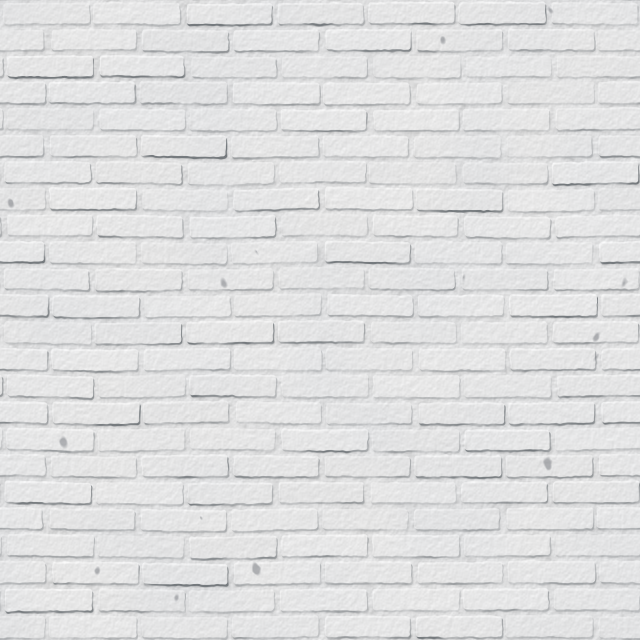
Reproduce this texture procedurally as a Shadertoy shader.

```glsl
// White painted brick wall: running-bond courses of rounded, ragged bricks.
// Each brick casts a thin broken shadow down and to the right; wrapped value
// noise gives the paint its grain, so the wall tiles without a seam.

const float COLUMNS = 7.0;               // bricks across
const float ROWS = 24.0;                 // courses down
const float BRICK_LENGTH = ROWS / COLUMNS; // all lengths are in course heights
const vec2 HALF_SIZE = vec2(1.635, 0.405);
const vec2 BRICK_CENTER = vec2(0.0, 0.035);
const float CORNER_RADIUS = 0.11;
const float EDGE_SOFTNESS = 0.025;
const float EDGE_RAGGEDNESS = 0.075;
const float COURSE_WAVE = 0.12;
const vec2 SHADOW_OFFSET = vec2(0.04, -0.075);
const vec2 TO_LIGHT = vec2(-0.035, 0.06);
const float GRAIN_CONTRAST = 0.085;
const float LIP_LIGHT = 0.035;
const float STAIN_CHANCE = 0.035;
const vec3 PAINT = vec3(0.896, 0.897, 0.899);
const vec3 MORTAR = vec3(0.888, 0.890, 0.893);
const vec3 SHADOW = vec3(0.44, 0.46, 0.475);
const vec3 STAIN = vec3(0.52, 0.53, 0.55);

float hash(vec2 p) {
    vec3 h = fract(p.xyx * 0.1031);
    h += dot(h, h.yzx + 33.33);
    return fract((h.x + h.y) * h.z);
}

// Value noise whose period is the whole wall, so it wraps.
float noise(vec2 q, float frequency) {
    vec2 p = q * frequency;
    float period = ROWS * frequency;
    vec2 i = floor(p);
    vec2 f = fract(p);
    f = f * f * (3.0 - 2.0 * f);
    vec2 a = mod(i, period);
    vec2 b = mod(i + 1.0, period);
    vec2 salt = vec2(frequency * 7.0, 3.0);
    return mix(mix(hash(a + salt), hash(vec2(b.x, a.y) + salt), f.x),
               mix(hash(vec2(a.x, b.y) + salt), hash(b + salt), f.x), f.y);
}

float grain(vec2 q) {
    return 0.6 * noise(q, 8.0) + 0.5 * noise(q, 4.0) + 0.35 * noise(q, 14.0);
}

float roundedBox(vec2 p, vec2 halfSize) {
    vec2 d = abs(p) - halfSize + CORNER_RADIUS;
    return length(max(d, 0.0)) + min(max(d.x, d.y), 0.0) - CORNER_RADIUS;
}

float coverage(float d, float softness) {
    return 1.0 - smoothstep(-softness, softness, d);
}

// Rare small scuffs and pits, at most one in each square of the wall.
float stains(vec2 q, float ragged) {
    vec2 cell = mod(floor(q), ROWS);
    float chosen = step(hash(cell + 71.0), STAIN_CHANCE);
    vec2 center = 0.35 + 0.3 * vec2(hash(cell + 13.0), hash(cell + 29.0));
    vec2 p = fract(q) - center;
    p.x += p.y * (hash(cell + 41.0) - 0.5);
    float radius = mix(0.05, 0.17, hash(cell + 53.0));
    float d = length(p * vec2(1.3, 0.8)) - radius + ragged * 2.5;
    return chosen * coverage(d, 0.07);
}

void mainImage(out vec4 fragColor, in vec2 fragCoord) {
    vec2 q = fragCoord / iResolution.xy * ROWS;
    float softness = max(EDGE_SOFTNESS, 0.7 * ROWS / iResolution.y);

    // Uneven courses and ragged edges
    vec2 wall = q;
    wall.y += COURSE_WAVE * (noise(q, 0.25) - 0.5);
    float ragged = EDGE_RAGGEDNESS * (0.6 * noise(q, 3.0) + 0.4 * noise(q, 7.0) - 0.5);

    // Find the brick: alternate courses shift by half a length
    float row = mod(floor(wall.y), ROWS);
    float shift = 0.53 - 0.5 * mod(row, 2.0) + 0.06 * (hash(vec2(row, 91.0)) - 0.5);
    float along = wall.x / BRICK_LENGTH - shift;
    vec2 id = vec2(mod(floor(along), COLUMNS), row);
    float tone = hash(id + 5.0);
    float depth = hash(id + 17.0);
    vec2 local = vec2((fract(along) - 0.5) * BRICK_LENGTH, fract(wall.y) - 0.5);
    vec2 jitter = vec2(hash(id + 23.0), hash(id + 37.0)) - 0.5;
    local -= BRICK_CENTER + vec2(0.08, 0.025) * jitter;
    vec2 halfSize = HALF_SIZE - vec2(0.05, 0.025) * hash(id + 47.0);

    // Brick face, and the same face displaced along the light
    float faceDistance = roundedBox(local, halfSize) + ragged;
    float shadowDistance = roundedBox(local - SHADOW_OFFSET, halfSize) + ragged;
    float face = coverage(faceDistance, softness);
    float displaced = coverage(shadowDistance, softness * 1.3);
    float shadowLine = displaced * (1.0 - face);
    float lip = face * (1.0 - displaced);

    // Paint, mortar and mottling
    vec3 color = mix(MORTAR, PAINT + 0.016 * (tone - 0.5), face);
    color += (noise(q, 0.5) - 0.5) * vec3(0.016, 0.012, 0.006);
    color -= (1.0 - face) * 0.07 * noise(q, 2.0) * noise(q, 5.0);

    // Relief light on the grain and on the upper left edges
    float slope = grain(q) - grain(q + TO_LIGHT);
    color += GRAIN_CONTRAST * slope * mix(1.25, 0.9, face);
    color += LIP_LIGHT * lip * (0.4 + depth);

    // Broken shadow, with a faint wide shade around the joint
    float broken = smoothstep(0.15, 0.85, noise(q, 1.0) * 0.65 + noise(q, 4.0) * 0.35);
    float strength = mix(0.25, 1.0, depth * depth) * mix(0.35, 1.15, broken);
    float shade = exp2(-300.0 * shadowDistance * shadowDistance);
    shade *= 1.0 - smoothstep(-0.3, 0.1, local.y);
    color -= 0.045 * shade * (0.4 + strength);
    color = mix(color, SHADOW, clamp(shadowLine * strength * 1.1, 0.0, 0.95));
    color = mix(color, STAIN, 0.6 * stains(q, ragged));
    fragColor = vec4(clamp(color, 0.0, 1.0), 1.0);
}
```
